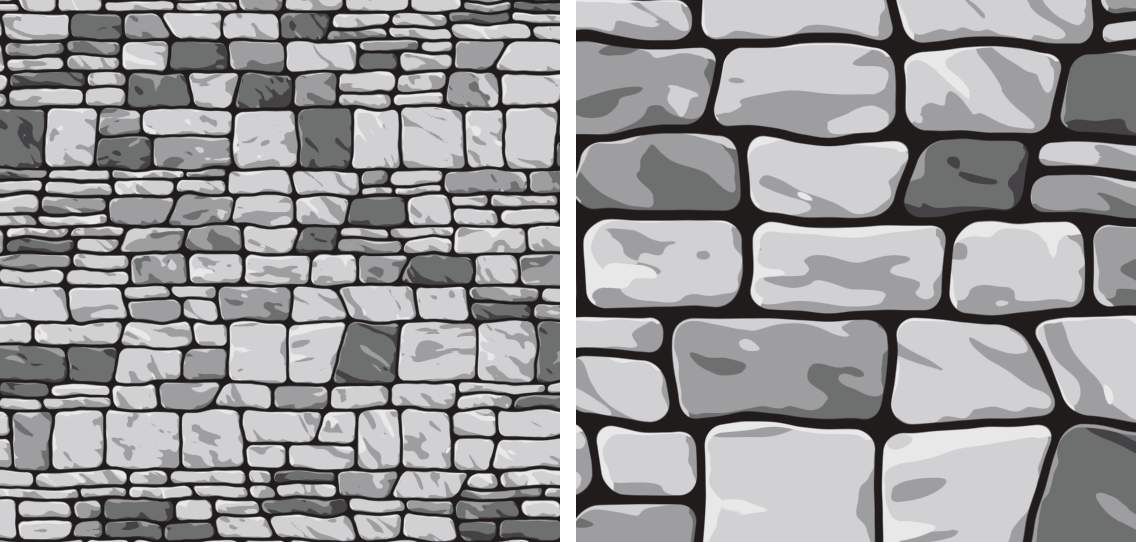
Left, the full canvas; right, a detail of the centre.
Reproduce this texture procedurally as a Shadertoy shader.

```glsl
// Cartoon dry-stone wall: uneven courses of grey stones in dark mortar.

const float BLOCK = 0.212;        // mean width of a pair of stones
const float HALF_GAP = 0.0030;    // half the mortar width
const float CORNER = 0.012;       // stone corner radius
const float LAYERED = 0.45;       // share of blocks split into two layers
const float DARK_SHARE = 0.13;
const float MID_SHARE = 0.17;
const float GRAIN = 62.0;         // frequency across the streaks
const float SHADE_LEVEL = 0.71;
const float LIGHT_LEVEL = 0.82;

const int COURSES = 16;
const float COURSE_EDGE[17] = float[17](
    -0.05, 0.003, 0.079, 0.133, 0.245, 0.294, 0.407, 0.473, 0.532,
    0.583, 0.640, 0.688, 0.801, 0.867, 0.925, 0.978, 1.03);

// Tones from mortar to highlight
const vec3 TONE[6] = vec3[6](
    vec3(0.13, 0.11, 0.11), vec3(0.27, 0.26, 0.27), vec3(0.43, 0.44, 0.44),
    vec3(0.62, 0.62, 0.63), vec3(0.82, 0.82, 0.83), vec3(0.91, 0.91, 0.91));

float hash(vec2 p) {
    return fract(sin(dot(p, vec2(127.1, 311.7))) * 43758.5453);
}

float noise(vec2 p) {
    vec2 i = floor(p), f = fract(p);
    f = f * f * (3.0 - 2.0 * f);
    return mix(mix(hash(i), hash(i + vec2(1, 0)), f.x),
               mix(hash(i + vec2(0, 1)), hash(i + vec2(1, 1)), f.x), f.y);
}

float grain(vec2 p) {
    return 0.65 * noise(p) + 0.35 * noise(p * 2.1 + 17.0);
}

// Sideways lean of a joint; a few lean strongly
float lean(vec2 id, float height) {
    float s = hash(id + 5.7) - 0.5;
    float strength = hash(id + 9.1) < 0.3 ? 1.3 : 0.25;
    return s * strength * 0.05 / max(height, 0.05);
}

// Joint between blocks j-1 and j: position at mid-height and lean
vec2 blockJoint(float j, float course, float height) {
    vec2 id = vec2(j, course + 31.0);
    return vec2((j + 0.3 * (hash(id) - 0.5)) * BLOCK, lean(id, height));
}

// Signed distance to the right of a joint
float beside(vec2 joint, float x, float v) {
    return (x - joint.x - joint.y * v) / sqrt(1.0 + joint.y * joint.y);
}

// Distances to the left, right, bottom and top sides; id names the stone
vec4 stoneSides(vec2 p, out vec2 id) {
    int course = 0;
    for (int i = 1; i < COURSES; i++) if (p.y > COURSE_EDGE[i]) course = i;
    float low = COURSE_EDGE[course], high = COURSE_EDGE[course + 1];
    float height = high - low, v = p.y - 0.5 * (low + high);
    float row = float(course), j = floor(p.x / BLOCK);

    if (beside(blockJoint(j, row, height), p.x, v) < 0.0) j -= 1.0;
    else if (beside(blockJoint(j + 1.0, row, height), p.x, v) > 0.0) j += 1.0;
    vec2 left = blockJoint(j, row, height);
    vec2 right = blockJoint(j + 1.0, row, height);

    // Optional horizontal split of the block
    float layer = 0.0;
    vec2 block = vec2(j, row);
    if (hash(block + 71.3) < LAYERED) {
        float bed = mix(low, high, mix(0.36, 0.64, hash(block + 3.3)));
        layer = p.y > bed ? 2.0 : 1.0;
        if (layer > 1.5) low = bed; else high = bed;
    }

    // Vertical split of the layer into two stones
    vec2 part = block + layer * 40.0;
    float spread = layer > 0.0 ? 0.2 : 0.1;
    float at = 0.5 + spread * (2.0 * hash(part + 13.9) - 1.0);
    vec2 joint = vec2(mix(left.x, right.x, at), lean(part + 2.0, high - low));
    float side = beside(joint, p.x, p.y - 0.5 * (low + high));
    id = part + vec2(side > 0.0 ? 200.0 : 100.0, 0.0);
    float l = side > 0.0 ? side : beside(left, p.x, v);
    float r = side > 0.0 ? -beside(right, p.x, v) : -side;
    return vec4(l, r, p.y - low, high - p.y);
}

void mainImage(out vec4 fragColor, in vec2 fragCoord) {
    vec2 uv = fragCoord / iResolution.y;
    float pixel = 1.0 / iResolution.y;

    // Hand-drawn wobble of all joints
    vec2 wobble = vec2(noise(uv * 22.0), noise(uv * 20.0 + 50.0)) - 0.5;
    vec2 fine = vec2(noise(uv * 60.0 + 9.0), noise(uv * 60.0 + 80.0)) - 0.5;
    vec2 id;
    vec4 sides = stoneSides(uv + 0.009 * wobble + 0.002 * fine, id);
    sides -= HALF_GAP * mix(0.8, 1.2, hash(id + 21.0));

    // Rounded stone outline
    vec2 e = vec2(min(sides.x, sides.y), min(sides.z, sides.w));
    float radius = min(CORNER, 0.45 * (sides.z + sides.w));
    float nearest = min(e.x, e.y);
    float depth = min(nearest, radius - length(max(radius - e, 0.0)));
    float cut = nearest - depth;

    // Streaks along a direction chosen per stone
    float angle = mix(-1.15, 0.25, hash(id + 33.0));
    vec2 along = vec2(cos(angle), sin(angle));
    vec2 q = vec2(dot(uv, along), dot(uv, vec2(-along.y, along.x)));
    q += 0.012 * (noise(uv * 35.0) - 0.5);
    q *= GRAIN * vec2(1.0 / mix(1.6, 4.5, hash(id + 44.0)), 1.0);

    // Shadow gathers at lower right, highlight at upper left
    float lower = max(min(sides.y, sides.z) - cut, 0.0);
    float upper = max(min(sides.x, sides.w) - cut, 0.0);
    float shade = grain(q + id) + 0.42 * exp(-lower / 0.005) - SHADE_LEVEL;
    float light = grain(q * 0.8 - id) + 0.5 * exp(-upper / 0.004) - LIGHT_LEVEL;
    float shadeEdge = clamp(fwidth(shade), 0.005, 0.15) * 0.7;
    float lightEdge = clamp(fwidth(light), 0.005, 0.15) * 0.7;

    // Each stone uses its tone and the two beside it
    float pick = hash(id + 61.7);
    int tone = pick < DARK_SHARE ? 2 : pick < DARK_SHARE + MID_SHARE ? 3 : 4;
    vec3 color = TONE[tone];
    color = mix(color, TONE[tone - 1], smoothstep(-shadeEdge, shadeEdge, shade));
    color = mix(color, TONE[tone + 1], smoothstep(-lightEdge, lightEdge, light));
    color = mix(TONE[0], color, smoothstep(-pixel, pixel, depth));
    fragColor = vec4(color, 1.0);
}
```
